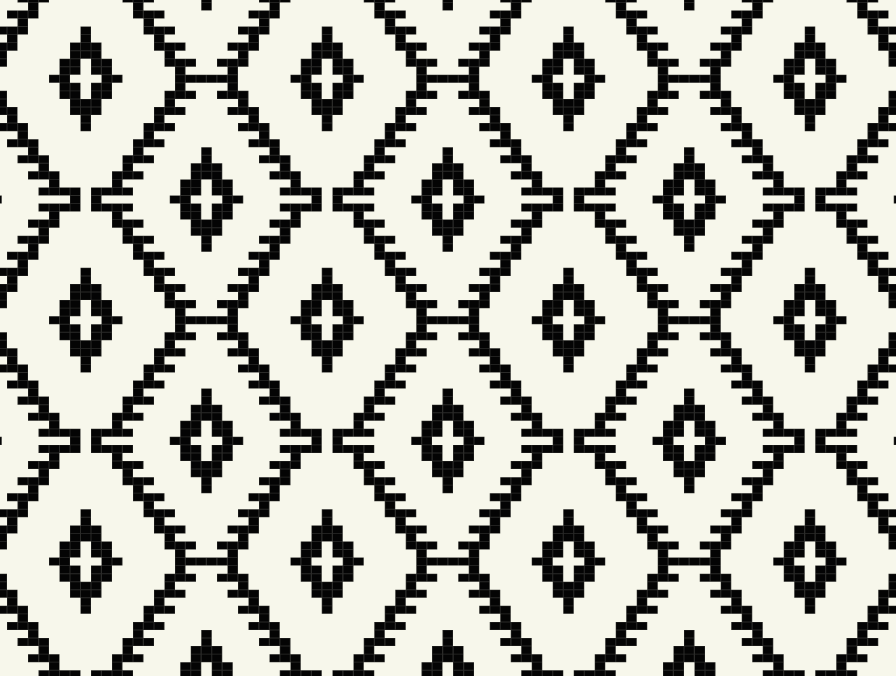
Reproduce this pattern procedurally as a WebGL 1 fragment shader.

```glsl
precision highp float;
// Black woven stair-step hexagons with toothed edges and small hollow diamonds on cream.
uniform vec2 u_resolution;

const vec2 REPEAT = vec2(23.0, 30.0); // stitches per repeat, across and up
const float SAMPLES = 4.0;

// Position relative to the nearest repeat centre, in stitches.
vec2 fold(vec2 p) {
  return mod(p + 0.5 * REPEAT, REPEAT) - 0.5 * REPEAT;
}

// Mirrored stitch index: column and row counted from the centre.
vec2 stitchIndex(vec2 p) {
  return floor(abs(p) + 0.5);
}

// Stepped outline: a stair of two-row treads, a tooth on every even row.
float outline(vec2 p) {
  vec2 s = stitchIndex(p);
  float tread = floor(s.y / 2.0);
  float first = s.y > 13.5 ? 1.0 : 9.0 - tread;
  float last = mod(s.y, 2.0) < 0.5 ? 11.0 - tread : first;
  return step(first - 0.5, s.x) * step(s.x, last + 0.5);
}

// Stepped diamond with a cross-shaped hole.
float diamond(vec2 p) {
  vec2 s = stitchIndex(p);
  float reach = 3.0 - ceil(s.y / 2.0);
  bool hole = (s.y < 0.5 && s.x < 1.5) || (s.x < 0.5 && s.y < 2.5);
  return hole ? 0.0 : step(s.x, reach + 0.5);
}

// Slightly lighter seams between neighbouring stitches.
float seamShade(vec2 p) {
  vec2 toEdge = abs(fract(p) - 0.5);
  return min(toEdge.x, toEdge.y) < 0.055 ? 0.84 : 1.0;
}

float ink(vec2 p) {
  vec2 a = fold(p);
  vec2 b = fold(p + 0.5 * REPEAT);
  float onGrid = max(outline(a), diamond(a)) * seamShade(a);
  float offset = diamond(b) * seamShade(b);
  return max(onGrid, offset);
}

void main() {
  vec2 stitchesPerWidth = REPEAT / 0.2694;
  vec2 centre = vec2(0.3651, 0.3971);

  // Average a small grid of samples to smooth the edges.
  float amount = 0.0;
  for (int j = 0; j < 4; j++) {
    for (int i = 0; i < 4; i++) {
      vec2 jitter = (vec2(float(i), float(j)) + 0.5) / SAMPLES - 0.5;
      vec2 uv = (gl_FragCoord.xy + jitter * 1.1) / u_resolution.x;
      amount += ink((uv - centre) * stitchesPerWidth);
    }
  }
  amount /= SAMPLES * SAMPLES;

  vec3 cream = vec3(0.97, 0.97, 0.92);
  vec3 black = vec3(0.015);
  gl_FragColor = vec4(mix(cream, black, amount), 1.0);
}
```
